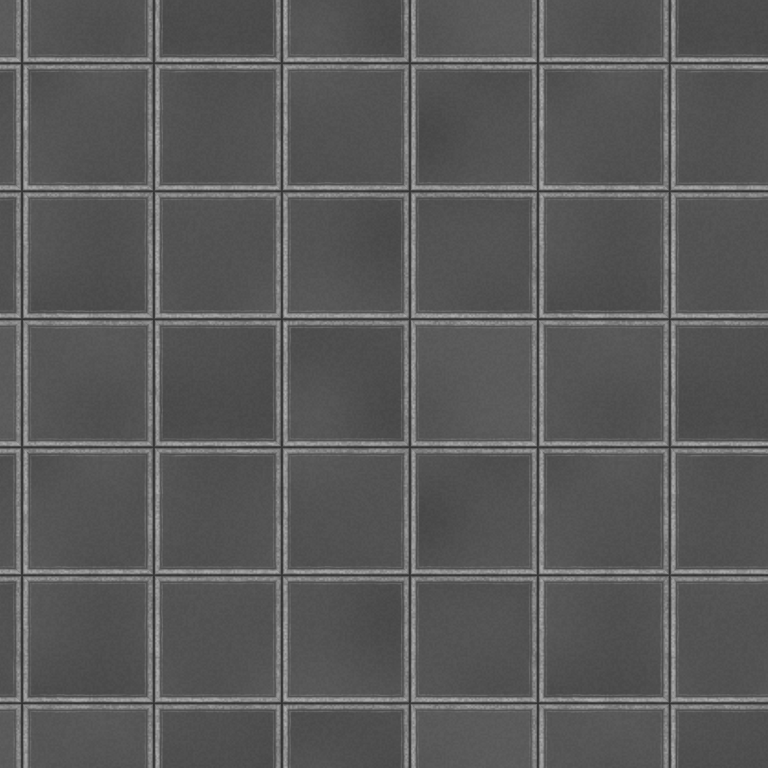
This texture is drawn by a Shadertoy shader. Its source:

```glsl
const float TILES = 6.0;             // tiles across and down
const vec2 ORIGIN = vec2(0.0287, 0.0842); // a joint crossing, in canvas units
const vec2 SHEET = vec2(4.03, 3.0);  // block of tiles that recurs, in tiles
const float WIDE_COLUMN = 1.03;      // width of the first column of a block

// Distances from the joint centre, in tiles
const float JOINT_HALF = 0.0065;
const float RIM_START = 0.007;
const float RIM_PEAK = 0.023;
const float RIM_FADE = 0.031;
const float RIM_END = 0.054;
const float GROOVE = 0.054;
const float INNER_LINE = 0.064;
const float FINE_HALF = 0.006;

const float FACE_TONE = 0.321;
const float JOINT_TONE = 0.21;
const float GROOVE_TONE = 0.29;
const float INNER_TONE = 0.42;
const vec4 RIM_TONES = vec4(0.60, 0.53, 0.60, 0.54); // left, right, bottom, top

const float TILE_VARIATION = 0.026;
const float CLOUD_VARIATION = 0.062;
const float FACE_GRAIN = 0.028;
const float RIM_GRAIN = 0.14;
const float EDGE_WOBBLE = 0.004;

float hash(vec2 p) {
    vec3 q = fract(p.xyx * vec3(0.1031, 0.1030, 0.0973));
    q += dot(q, q.yzx + 33.33);
    return fract((q.x + q.y) * q.z);
}

float noise(vec2 p) {
    vec2 i = floor(p), f = fract(p);
    f = f * f * (3.0 - 2.0 * f);
    return mix(mix(hash(i), hash(i + vec2(1, 0)), f.x),
               mix(hash(i + vec2(0, 1)), hash(i + vec2(1, 1)), f.x), f.y);
}

// Soft-edged line of the given half width
float line(float d, float halfWidth, float blur) {
    return 1.0 - smoothstep(halfWidth - blur, halfWidth + blur, abs(d));
}

void mainImage(out vec4 fragColor, in vec2 fragCoord) {
    vec2 uv = fragCoord / iResolution.xy;
    float pixel = TILES / min(iResolution.x, iResolution.y);

    // Recurring block, with its first column slightly wider
    vec2 grid = mod((uv - ORIGIN) * TILES, SHEET);
    grid.x = min(grid.x / WIDE_COLUMN, 1.0) + max(grid.x - WIDE_COLUMN, 0.0);
    vec2 id = floor(grid), cell = fract(grid);

    // Nearest side and distance to it
    vec2 side = min(cell, 1.0 - cell);
    bool upright = side.x < side.y;
    float edge = min(side.x, side.y);
    float rimTone = upright ? (cell.x < 0.5 ? RIM_TONES.x : RIM_TONES.y)
                            : (cell.y < 0.5 ? RIM_TONES.z : RIM_TONES.w);
    float wornEdge = edge + EDGE_WOBBLE * (noise(grid * 14.0) - 0.5);

    // Face: tile tone, soft clouds and fine grain
    float grain = noise(grid * 70.0) - 0.5;
    float cloud = noise(cell * 1.6 + id * 7.3 + 11.0) - 0.5;
    float tone = FACE_TONE + TILE_VARIATION * (hash(id + 3.7) - 0.5)
               + CLOUD_VARIATION * cloud + FACE_GRAIN * grain;

    // Fine inset line, worn away in places
    float wear = noise(grid * 9.0 + 40.0);
    float blur = max(0.6 * pixel, 0.003);
    float inset = line(wornEdge - INNER_LINE, FINE_HALF, blur);
    tone = mix(tone, INNER_TONE + 0.08 * grain, inset * mix(0.25, 0.95, wear));

    // Pale rounded rim with coarse grain
    float rim = smoothstep(RIM_START - blur, RIM_PEAK, wornEdge)
              * (1.0 - smoothstep(RIM_FADE, RIM_END + blur, wornEdge));
    float rimLight = rimTone + RIM_GRAIN * grain + 0.07 * (wear - 0.5);
    tone = mix(tone, rimLight, rim);

    // Groove between rim and inset line
    float groove = line(wornEdge - GROOVE, FINE_HALF * 0.6, blur);
    tone = mix(tone, GROOVE_TONE, 0.55 * groove);

    // Dark joint
    tone = mix(tone, JOINT_TONE + 0.04 * grain, line(edge, JOINT_HALF, 0.5 * pixel));

    fragColor = vec4(vec3(tone), 1.0);
}
```
